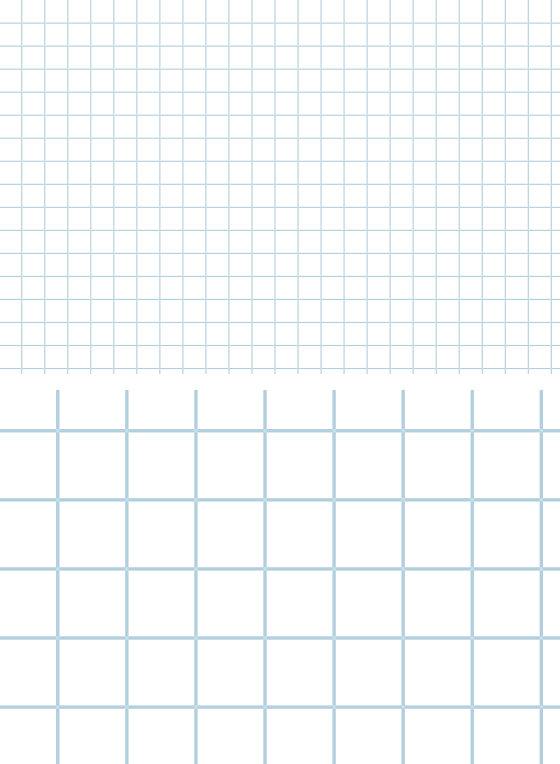
Top, the full canvas; bottom, a detail of the centre.
Give the GLSL for this pattern, as a WebGL 2 fragment shader.

```glsl
#version 300 es
precision highp float;
// Square-ruled paper: thin pale blue lines on white, a little lighter
// where they cross. Each axis is folded into one cell, and the exact
// overlap of pixel and line gives smooth edges at any size.

#define CELLS_ACROSS 24.32
#define FIRST_LINE vec2(0.943, 0.238)
#define LAST_ROW 15.0
#define LINE_WIDTH 0.049
#define PAPER_COLOR vec3(1.0)
#define LINE_COLOR vec3(0.70, 0.81, 0.87)
#define CROSSING_COLOR vec3(0.77, 0.88, 0.91)

uniform vec2 u_resolution;
out vec4 fragColor;

// Share of a pixel covered by a line, per axis
vec2 lineCoverage(vec2 offset, float pixel) {
    float halfLine = 0.5 * LINE_WIDTH;
    vec2 upper = min(vec2(halfLine), offset + 0.5 * pixel);
    vec2 lower = max(vec2(-halfLine), offset - 0.5 * pixel);
    return clamp((upper - lower) / pixel, 0.0, 1.0);
}

void main() {
    // Cell units: one unit is the distance between two lines
    float pixel = CELLS_ACROSS / u_resolution.x;
    vec2 grid = gl_FragCoord.xy * pixel - FIRST_LINE;
    vec2 lineIndex = floor(grid + 0.5);
    vec2 coverage = lineCoverage(grid - lineIndex, pixel);

    // The top edge of the sheet carries no ruling
    coverage.y *= step(lineIndex.y, LAST_ROW);

    // Rulings in both directions, then their lighter crossings
    float ruled = max(coverage.x, coverage.y);
    float crossing = coverage.x * coverage.y;
    vec3 color = mix(PAPER_COLOR, LINE_COLOR, ruled);
    color = mix(color, CROSSING_COLOR, crossing);

    fragColor = vec4(color, 1.0);
}
```
